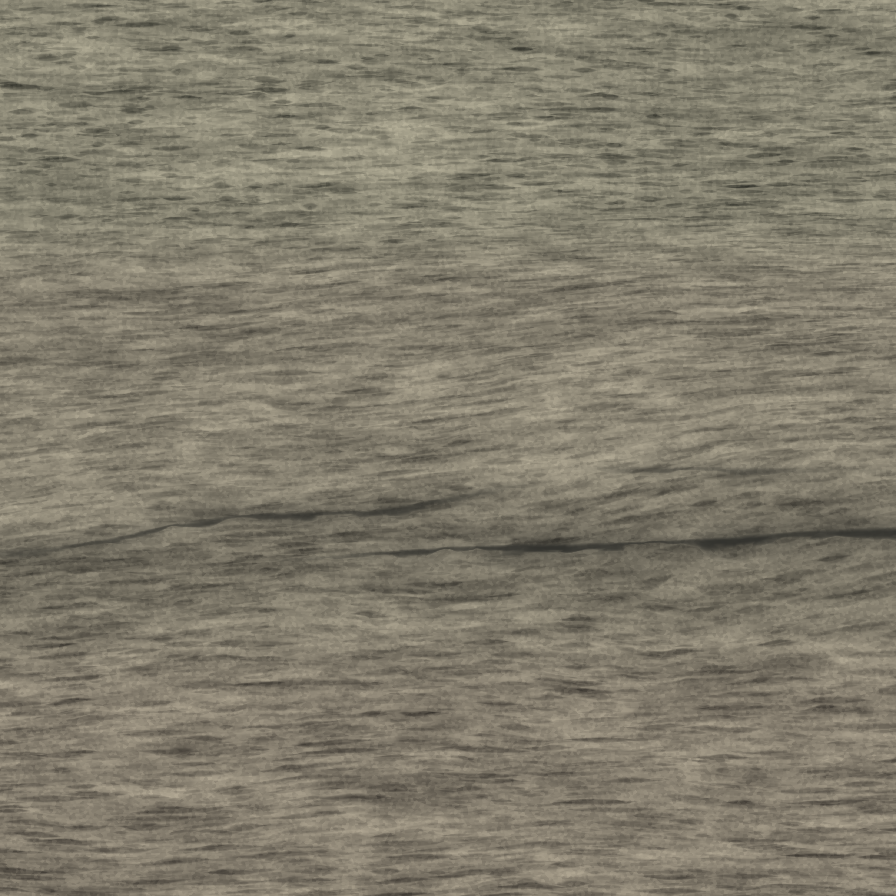
Reproduce this texture procedurally as a three.js fragment shader.

```glsl
// Weathered grey-brown oak board with grain running across the canvas.
// Stretched cellular noise makes the fibres, lens-shaped cells make the pores,
// and a few frayed dark seams split the middle of the board.
varying vec2 vUv;

vec2 hash2(vec2 p) {
  vec2 q = vec2(dot(p, vec2(127.1, 311.7)), dot(p, vec2(269.5, 183.3)));
  return fract(sin(q) * 43758.5453);
}

// Smooth cellular noise, about -1 to 1: cell values blended by distance
float grain(vec2 p) {
  vec2 cell = floor(p), f = p - cell;
  float sum = 0.0, total = 0.0;
  for (int j = -1; j <= 1; j++) {
    for (int i = -1; i <= 1; i++) {
      vec2 o = vec2(float(i), float(j));
      vec2 h = hash2(cell + o);
      vec2 d = o + h - f;
      float weight = exp(-11.0 * dot(d, d));
      sum += weight * fract(h.x * 17.0 + h.y * 31.0);
      total += weight;
    }
  }
  return 2.0 * sum / total - 1.0;
}

// Scattered tapered pores, one per cell, with random length and depth
float pores(vec2 p) {
  vec2 cell = floor(p), f = p - cell;
  float depth = 0.0;
  for (int j = -1; j <= 1; j++) {
    for (int i = -1; i <= 1; i++) {
      vec2 o = vec2(float(i), float(j));
      vec2 h = hash2(cell + o + 71.0);
      vec2 d = f - o - h;
      float halfLength = mix(0.25, 0.95, fract(h.x * 19.0 + h.y * 7.0));
      float taper = 1.0 - d.x * d.x / (halfLength * halfLength);
      float cover = smoothstep(0.0, 0.25, 0.38 * taper - abs(d.y));
      depth = max(depth, cover * fract(h.x * 43.0 + h.y * 29.0));
    }
  }
  return depth;
}

// Soft-edged seam with a faint stain around it
float seam(float offset, float width) {
  float d = abs(offset);
  return max(1.0 - smoothstep(width * 0.1, width, d), 0.4 * exp(-d / (width * 2.5)));
}

float bump(float x, float center, float width) {
  float d = (x - center) / width;
  return exp(-d * d);
}

void main() {
  float u = vUv.x, v = vUv.y;
  float top = smoothstep(0.66, 0.78, v);
  float bottom = 1.0 - smoothstep(0.2, 0.34, v);

  // Grain flow: level at the top, climbing to the right in the middle
  float ragged = grain(vUv * vec2(20.0, 50.0));
  vec2 p = vUv;
  p.y -= u * (0.075 * bump(v, 0.52, 0.2) + 0.015 * (1.0 - top));
  p.y += (0.005 * sin(u * 7.0 + v * 9.0) + 0.002 * sin(u * 19.0 - v * 23.0)) * (1.0 - 0.7 * top);
  p.y += 0.0014 * ragged;
  float frayed = grain(p * vec2(45.0, 170.0) + 19.0);

  // Layered fibres, from broad tone to fine grit
  float tone = 0.545;
  tone += 0.022 * grain(p * vec2(1.8, 10.0));
  tone += 0.034 * grain(p * vec2(5.0, 40.0) + 13.0);
  tone += 0.054 * grain(p * vec2(14.0, 100.0) + 29.0);
  tone += 0.042 * frayed;
  tone += 0.040 * grain(vUv * vec2(270.0, 330.0));
  tone += 0.014 * top * grain(vUv * vec2(210.0, 22.0) + 5.0);

  // Pores: short and clumped at the top, long and thin lower down
  p.y += 0.0007 * frayed;
  float clump = smoothstep(-0.5, 0.6, grain(p * vec2(12.0, 28.0) + 83.0));
  tone -= top * mix(0.07, 0.17, clump) * pores(p * vec2(27.0, 92.0) + 11.0);
  tone -= (0.08 + 0.04 * top) * pores(p * vec2(34.0, 150.0) + 7.0);
  tone -= (1.0 - top) * (0.11 + 0.04 * bottom) * pores(p * vec2(15.0, 86.0) + 3.0);

  // Darker heartwood around the seams, paler bands above
  tone -= 0.06 * bump(v, 0.35 + 0.06 * u, 0.07);
  tone += 0.03 * bump(v, 0.48, 0.05) * (1.0 - u);
  tone += 0.020 * top + 0.02 * bump(v, 0.73, 0.04);

  // Wood colour: slightly greenish at the top, warmer at the bottom
  vec3 color = tone * vec3(1.0, 0.955, 0.835);
  color += top * vec3(-0.006, 0.005, 0.0) + bottom * vec3(0.004, -0.003, 0.0);

  // Seams: a climbing one, a long one widening rightwards, a faint upper one
  float y = v + 0.0022 * ragged + 0.0016 * frayed;
  float swell = 1.0 + 0.45 * ragged + 0.3 * frayed;
  float climbing = seam(y - 0.386 - 0.115 * u - 0.006 * sin(u * 18.0 - 2.9), 0.0055 * swell);
  climbing *= smoothstep(-0.25, 0.2, u) * (1.0 - smoothstep(0.44, 0.64, u));
  float lengthwise = seam(y - 0.363 - 0.042 * u - 0.002 * sin(u * 15.0), mix(0.003, 0.009, u) * swell);
  lengthwise *= smoothstep(0.24, 0.5, u);
  float upper = seam(y - 0.48 + 0.006 * u, 0.006 * swell);
  upper *= smoothstep(0.6, 0.75, u) * (1.0 - 0.6 * smoothstep(0.82, 0.95, u));
  float dark = max(max(0.75 * climbing, 0.95 * lengthwise), 0.5 * upper);
  color = mix(color, vec3(0.185, 0.185, 0.17), dark * (0.85 + 0.15 * ragged));

  gl_FragColor = vec4(clamp(color, 0.0, 1.0), 1.0);
}
```
